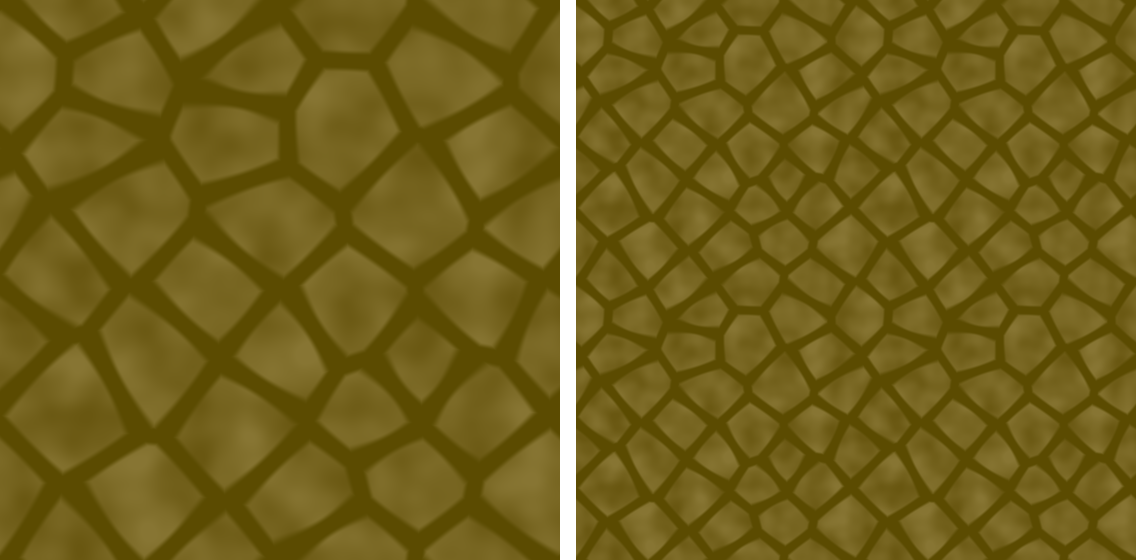
Left, the tile; right, the same tile 2 across and 2 down.
Reproduce this pattern procedurally as a WebGL 1 fragment shader.

```glsl
precision highp float;
// Cracked plates: a jittered diagonal lattice of cells split by dark bands.
// The bands come from the gap between the nearest and second nearest seed,
// the mottling from two octaves of wrapping gradient noise. Tiles on both axes.

uniform vec2 u_resolution;

const vec3 BAND_COLOR  = vec3(0.355, 0.295, 0.005);
const vec3 PLATE_DARK  = vec3(0.410, 0.340, 0.065);
const vec3 PLATE_LIGHT = vec3(0.530, 0.460, 0.200);

const float LATTICE      = 4.0;   // diagonal repeats, 2 * LATTICE^2 plates
const float JITTER       = 0.54;  // seed offset range, in lattice cells
const float BAND_INNER   = 0.115; // seed gap where the band starts to fade
const float BAND_OUTER   = 0.240; // seed gap where the plate is fully shown
const float MOTTLE_SCALE = 10.0;  // noise cells across the canvas
const float MOTTLE_GAIN  = 0.9;
const float FINE_SHARE   = 0.35;
const float TAU = 6.2831853;

vec2 hash2(vec2 p) {
  vec2 s = vec2(dot(p, vec2(127.1, 311.7)), dot(p, vec2(269.5, 183.3)));
  return fract(sin(s + 17.3) * 43758.545);
}

// Rotated cell index brought back to canvas axes, where it wraps.
vec2 wrapCell(vec2 cell) {
  vec2 axes = vec2(cell.x + cell.y, cell.y - cell.x);
  return mod(axes, 2.0 * LATTICE);
}

// Distance to the second nearest seed minus distance to the nearest.
float seedGap(vec2 uv) {
  vec2 q = LATTICE * vec2(uv.x - uv.y, uv.x + uv.y);
  vec2 base = floor(q);
  float nearest = 8.0;
  float second = 8.0;
  for (int j = -1; j <= 1; j++) {
    for (int i = -1; i <= 1; i++) {
      vec2 cell = base + vec2(float(i), float(j));
      vec2 seed = cell + 0.5 + JITTER * (hash2(wrapCell(cell)) - 0.5);
      float d = distance(q, seed);
      second = min(second, max(nearest, d));
      nearest = min(nearest, d);
    }
  }
  return second - nearest;
}

float cornerSlope(vec2 corner, vec2 offset, float period) {
  float angle = TAU * hash2(mod(corner, period) + period).x;
  return dot(vec2(cos(angle), sin(angle)), offset);
}

// Gradient noise that repeats after period cells.
float gradientNoise(vec2 uv, float period) {
  vec2 p = uv * period;
  vec2 c = floor(p);
  vec2 f = p - c;
  vec2 w = f * f * f * (f * (f * 6.0 - 15.0) + 10.0);
  vec2 e = vec2(1.0, 0.0);
  float low = mix(cornerSlope(c, f, period),
                  cornerSlope(c + e.xy, f - e.xy, period), w.x);
  float high = mix(cornerSlope(c + e.yx, f - e.yx, period),
                   cornerSlope(c + e.xx, f - e.xx, period), w.x);
  return mix(low, high, w.y);
}

void main() {
  vec2 uv = gl_FragCoord.xy / u_resolution;

  // Mottled plate surface
  float mottle = gradientNoise(uv, MOTTLE_SCALE)
               + FINE_SHARE * gradientNoise(uv, 2.0 * MOTTLE_SCALE);
  float tint = clamp(0.5 + MOTTLE_GAIN * mottle, 0.0, 1.0);
  vec3 plate = mix(PLATE_DARK, PLATE_LIGHT, tint);

  // Soft bands between plates
  float cover = smoothstep(BAND_INNER, BAND_OUTER, seedGap(uv));
  gl_FragColor = vec4(mix(BAND_COLOR, plate, cover), 1.0);
}
```
